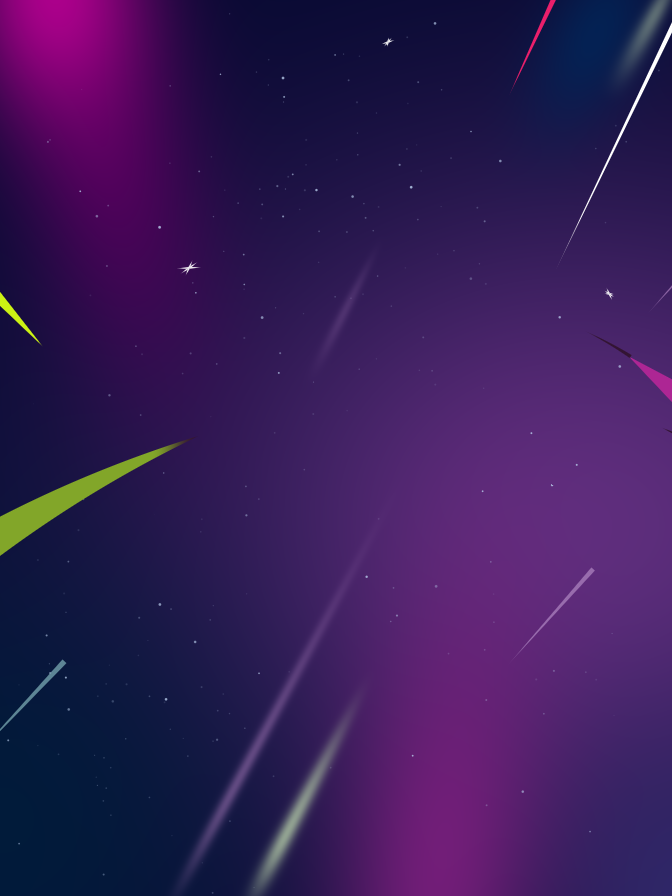
Write a Shadertoy shader that draws this background.

```glsl
const vec3 NAVY = vec3(0.01, 0.03, 0.18);
const vec3 TEAL = vec3(0.0, 0.11, 0.23);
const vec3 VIOLET = vec3(0.37, 0.18, 0.49);
const vec3 INDIGO = vec3(0.19, 0.16, 0.42);
const vec3 ORCHID = vec3(0.50, 0.12, 0.50);
const vec3 PLUM = vec3(0.34, 0.0, 0.37);
const vec3 MAGENTA = vec3(0.70, 0.0, 0.56);
const vec3 AZURE = vec3(0.0, 0.15, 0.35);
const vec3 LILAC = vec3(0.62, 0.45, 0.70);
const vec3 SAGE = vec3(0.68, 0.77, 0.64);
const vec3 MIST = vec3(0.45, 0.63, 0.67);
const vec3 GREEN = vec3(0.51, 0.65, 0.16);
const vec3 LIME = vec3(0.80, 0.95, 0.08);
const vec3 PINK = vec3(0.68, 0.15, 0.58);
const vec3 ROSE = vec3(0.92, 0.12, 0.42);
const vec3 UMBER = vec3(0.20, 0.08, 0.20);
const vec3 STAR = vec3(0.72, 0.80, 0.92);
const float STAR_CELLS = 30.0;
const float STAR_RADIUS = 0.0014;
const float SPARK_WIDTH = 0.0011;

float hash(vec2 p) {
    return fract(sin(dot(p, vec2(127.1, 311.7))) * 4375.85);
}

// Soft elliptical glow, tilted by an angle
float glow(vec2 p, vec2 center, vec2 radius, float tilt) {
    float c = cos(tilt), s = sin(tilt);
    vec2 q = mat2(c, -s, s, c) * (p - center) / radius;
    return exp(-dot(q, q));
}

// Distance along (0 to 1) and across a line
vec2 alongAcross(vec2 p, vec2 a, vec2 b) {
    vec2 d = b - a, q = p - a;
    return vec2(dot(q, d) / dot(d, d), dot(q, vec2(-d.y, d.x)) / length(d));
}

// Blurred light streak, brightest at peak
float beam(vec2 p, vec2 tail, vec2 head, float width, float peak) {
    vec2 s = alongAcross(p, tail, head);
    float w = s.y / (width * mix(1.0, 0.6, clamp(s.x, 0.0, 1.0)));
    return exp(-w * w) * smoothstep(0.0, peak, s.x) * (1.0 - smoothstep(peak, 1.0, s.x));
}

// Sharp blade widening from tip to base, optionally curved
float blade(vec2 p, vec2 tip, vec2 base, float halfWidth, float bend) {
    vec2 s = alongAcross(p, tip, base);
    float px = 1.0 / iResolution.y;
    float w = halfWidth * clamp(s.x, 0.0, 1.0);
    float off = abs(s.y - 4.0 * bend * s.x * (1.0 - s.x));
    float end = clamp((1.0 - s.x) * length(base - tip) / px + 0.5, 0.0, 1.0);
    return clamp((w - off) / px + 0.5, 0.0, 1.0) * min(1.0, 2.0 * w / px) * end;
}

// One jittered star per cell, kept with the given density
float stars(vec2 p, float cells, float density, float radius) {
    vec2 id = floor(p * cells);
    vec2 spot = 0.15 + 0.7 * vec2(hash(id + 3.1), hash(id + 17.7));
    float d = length(fract(p * cells) - spot) / cells;
    float r = radius * mix(0.5, 1.1, hash(id + 41.3));
    float px = 0.7 / iResolution.y;
    float keep = step(hash(id + 8.9), density);
    return keep * mix(0.3, 1.0, hash(id + 29.5)) * (1.0 - smoothstep(r - px, r + px, d));
}

// Small burst of crossed strokes
float sparkle(vec2 p, vec2 center, float size, float tilt) {
    float light = 0.0;
    for (int i = 0; i < 3; i++) {
        float a = tilt + 0.55 * float(i);
        vec2 arm = size * (1.0 - 0.15 * float(i)) * vec2(cos(a), sin(a));
        light = max(light, blade(p, center + arm, center, SPARK_WIDTH, 0.0));
        light = max(light, blade(p, center - arm, center, SPARK_WIDTH, 0.0));
    }
    return light;
}

void mainImage(out vec4 fragColor, in vec2 fragCoord) {
    vec2 p = fragCoord / iResolution.y;
    p.x += 0.5 * (0.752 - iResolution.x / iResolution.y);

    // Sky
    vec3 col = mix(NAVY, VIOLET, glow(p, vec2(0.65, 0.41), vec2(0.50, 0.41), 0.0));
    col = mix(col, TEAL, 0.92 * glow(p, vec2(0.0, 0.08), vec2(0.28, 0.30), 0.0));
    col = mix(col, INDIGO, 0.9 * glow(p, vec2(0.77, -0.02), vec2(0.16, 0.20), 0.0));
    col = mix(col, ORCHID, 0.85 * glow(p, vec2(0.49, 0.02), vec2(0.11, 0.32), -0.12));
    col = mix(col, PLUM, 0.85 * glow(p, vec2(0.12, 0.83), vec2(0.10, 0.25), 0.22));
    col = mix(col, MAGENTA, 0.95 * glow(p, vec2(0.062, 1.01), vec2(0.095, 0.14), 0.1));
    col = mix(col, AZURE, 0.8 * glow(p, vec2(0.665, 0.96), vec2(0.055, 0.11), -0.45));

    // Stars
    float field = glow(p, vec2(0.36, 0.77), vec2(0.19, 0.19), 0.0)
                + 0.8 * glow(p, vec2(0.14, 0.23), vec2(0.17, 0.17), 0.0)
                + 0.35 * glow(p, vec2(0.59, 0.23), vec2(0.11, 0.16), 0.0);
    col = mix(col, STAR, 0.85 * stars(p, STAR_CELLS, 0.32 * field, STAR_RADIUS));
    col = mix(col, STAR, 0.35 * stars(p + 0.37, 2.0 * STAR_CELLS, 0.25 * field, 0.7 * STAR_RADIUS));

    // Soft beams
    col = mix(col, LILAC, 0.55 * beam(p, vec2(0.175, -0.04), vec2(0.458, 0.48), 0.008, 0.30));
    col = mix(col, SAGE, 0.80 * beam(p, vec2(0.266, -0.035), vec2(0.42, 0.258), 0.011, 0.35));
    col = mix(col, LILAC, 0.25 * beam(p, vec2(0.341, 0.564), vec2(0.43, 0.74), 0.007, 0.50));
    col = mix(col, SAGE, 0.50 * beam(p, vec2(0.677, 0.883), vec2(0.768, 1.05), 0.013, 0.60));

    // Meteor trails
    col = mix(col, vec3(1.0), blade(p, vec2(0.621, 0.698), vec2(0.768, 1.005), 0.0028, 0.0));
    col = mix(col, ROSE, blade(p, vec2(0.569, 0.893), vec2(0.623, 1.01), 0.003, 0.0));
    col = mix(col, LILAC, 0.8 * blade(p, vec2(0.724, 0.65), vec2(0.765, 0.696), 0.0013, 0.0));
    col = mix(col, LILAC, 0.9 * blade(p, vec2(0.568, 0.258), vec2(0.663, 0.365), 0.0026, 0.0));
    col = mix(col, MIST, 0.8 * blade(p, vec2(-0.03, 0.152), vec2(0.073, 0.262), 0.003, 0.0));

    // Coloured blades
    vec3 leaf = mix(GREEN, UMBER, smoothstep(0.17, 0.22, p.x));
    col = mix(col, leaf, blade(p, vec2(0.224, 0.514), vec2(-0.02, 0.389), 0.0205, -0.007));
    col = mix(col, LIME, blade(p, vec2(0.049, 0.613), vec2(-0.02, 0.689), 0.0075, 0.0));
    col = mix(col, UMBER, blade(p, vec2(0.653, 0.631), vec2(0.705, 0.602), 0.002, 0.001));
    col = mix(col, UMBER, blade(p, vec2(0.739, 0.523), vec2(0.765, 0.511), 0.002, 0.0));
    col = mix(col, PINK, blade(p, vec2(0.703, 0.602), vec2(0.768, 0.5526), 0.0135, 0.0));

    // Sparkles
    float spark = sparkle(p, vec2(0.212, 0.701), 0.014, 0.05);
    spark = max(spark, sparkle(p, vec2(0.434, 0.953), 0.008, 0.3));
    spark = max(spark, sparkle(p, vec2(0.681, 0.672), 0.008, 2.0));
    col = mix(col, vec3(1.0), 0.9 * spark);

    fragColor = vec4(col, 1.0);
}
```
